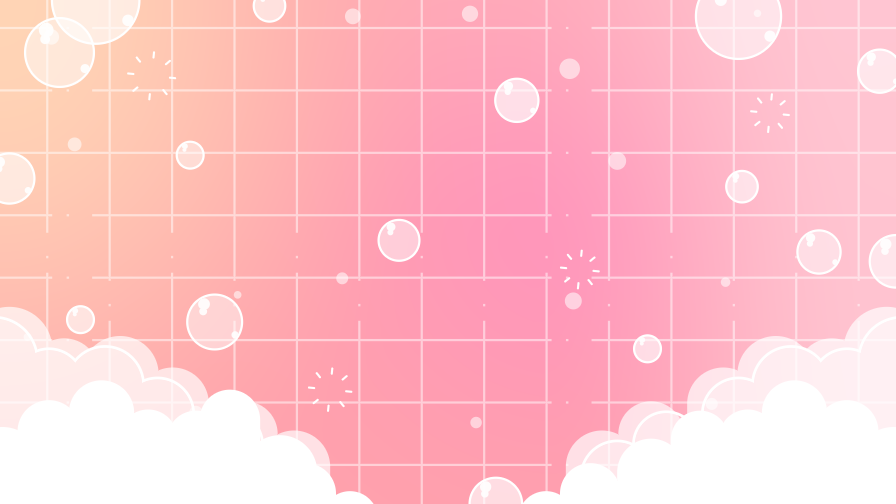
A WebGL 2 fragment shader for this background:

```glsl
#version 300 es
precision highp float;

#define HEIGHT 432.0
#define GRID 53.5
#define GRID_ORIGIN vec2(40.5, 33.5)
#define GRID_ALPHA 0.5
#define LINE_WIDTH 1.9
#define DOT_CELL 112.0
#define PEACH vec3(1.0, 0.83, 0.71)
#define CORAL vec3(1.0, 0.635, 0.67)
#define HOT_PINK vec3(1.0, 0.59, 0.73)
#define BLUSH vec3(1.0, 0.80, 0.85)

uniform vec2 u_resolution;
out vec4 outColor;

const vec3 WHITE = vec3(1.0);

// Circles are stored as centre and radius
const vec3 BUBBLES[16] = vec3[16](
  vec3(82, 432, 38), vec3(51, 387, 30), vec3(231, 427, 14), vec3(443, 346, 19),
  vec3(163, 299, 12), vec3(8, 279, 22), vec3(342, 226, 18), vec3(425, 0, 23),
  vec3(184, 156, 24), vec3(69, 158, 12), vec3(633, 418, 37), vec3(754, 371, 19),
  vec3(636, 272, 14), vec3(702, 216, 19), vec3(768, 208, 23), vec3(555, 133, 12));
const vec3 BURSTS[4] = vec3[4](
  vec3(130, 367, 18), vec3(660, 335, 14), vec3(497, 201, 14), vec3(283, 98, 16));
const vec3 BACK_PUFFS[6] = vec3[6](
  vec3(8, 132, 37), vec3(55, 112, 30), vec3(103, 111, 33),
  vec3(148, 86, 31), vec3(210, 60, 28), vec3(252, 32, 31));
// The last two puffs appear on the left side only
const vec3 FRONT_PUFFS[10] = vec3[10](
  vec3(2, 32, 34), vec3(42, 62, 27), vec3(87, 78, 28), vec3(127, 56, 25),
  vec3(168, 55, 25), vec3(210, 27, 29), vec3(262, 9, 26), vec3(300, -13, 24),
  vec3(197, 72, 26), vec3(240, 27, 32));

float hash(vec2 p) {
  vec3 q = fract(p.xyx * 0.1031);
  q += dot(q, q.yzx + 33.33);
  return fract((q.x + q.y) * q.z);
}

// Coverage of a signed distance, softened over one pixel
float cover(float d) {
  return clamp(0.5 - d * u_resolution.y / HEIGHT, 0.0, 1.0);
}

float stroke(float d, float width) {
  return cover(abs(d) - 0.5 * width);
}

vec3 backdrop(vec2 p) {
  vec2 s = p / HEIGHT;
  vec3 color = mix(CORAL, HOT_PINK, exp(-5.0 * dot(s - vec2(1.12, 0.55), s - vec2(1.12, 0.55))));
  color = mix(color, BLUSH, 0.8 * smoothstep(1.1, 1.8, s.x + 0.12 * s.y));
  color = mix(color, BLUSH, 0.25 * smoothstep(0.5, 1.1, s.y) * smoothstep(0.5, 1.0, s.x));
  return mix(color, PEACH, smoothstep(1.1, 0.05, length((s - vec2(0.0, 1.0)) * vec2(1.15, 0.9))));
}

// Break in a grid line with one speck left inside
float gap(float f) {
  return smoothstep(0.33, 0.31, abs(f - 0.4)) * smoothstep(0.01, 0.03, abs(f - 0.33));
}

float gridLines(vec2 p) {
  vec2 g = (p - GRID_ORIGIN) / GRID;
  vec2 cell = floor(g), line = round(g);
  vec2 d = (g - line) * GRID;
  float middleRows = step(abs(cell.y - 2.5), 0.6) * mod(line.x + cell.y, 2.0);
  float brokenColumn = step(mod(cell.x, 8.0), 0.5) * step(0.35, hash(vec2(cell.x, line.y)));
  float vertical = stroke(d.x, LINE_WIDTH) * (1.0 - middleRows * gap(fract(g.y) - 0.23 * (3.0 - cell.y)));
  float horizontal = stroke(d.y, LINE_WIDTH) * (1.0 - brokenColumn * gap(fract(g.x)));
  return max(vertical, horizontal);
}

// Small plain dots, one per jittered cell
float dots(vec2 p) {
  vec2 id = floor(p / DOT_CELL);
  vec2 jitter = 0.15 + 0.7 * vec2(hash(id + 7.0), hash(id + 31.0));
  float radius = mix(3.0, 9.0, pow(hash(id + 53.0), 2.0));
  return cover(length(p - (id + jitter) * DOT_CELL) - radius) * step(0.35, hash(id + 71.0));
}

vec3 addBubble(vec3 color, vec2 p, vec3 b) {
  vec2 q = (p - b.xy) / b.z;
  float d = length(p - b.xy) - b.z;
  float shine = min(length(q - vec2(-0.38, 0.64)) - 0.21, length(q - vec2(-0.41, 0.38)) - 0.14);
  if (b.z > 18.5) shine = min(shine, length(q - vec2(0.73, -0.46)) - 0.13);
  color = mix(color, WHITE, cover(d) * mix(0.45, 0.68, hash(b.xy)));
  return mix(color, WHITE, max(stroke(d + 0.5, LINE_WIDTH), 0.9 * cover(shine * b.z)));
}

// Eight short rays folded into one sector
float burst(vec2 p, vec3 b) {
  const float SECTOR = 0.785398;
  vec2 q = p - b.xy;
  float a = mod(atan(q.y, q.x) + 0.1 + 0.5 * SECTOR, SECTOR) - 0.5 * SECTOR;
  vec2 ray = length(q) * vec2(cos(a), sin(a)) - vec2(b.z, 0.0);
  ray.x -= clamp(ray.x, -2.2, 2.2);
  return cover(length(ray) - 0.9);
}

// Rounded top over a solid column
float puff(vec2 p, vec3 c) {
  return length(vec2(p.x - c.x, max(p.y - c.y, 0.0))) - c.z;
}

void main() {
  vec2 p = gl_FragCoord.xy / u_resolution.y * HEIGHT;
  float width = u_resolution.x / u_resolution.y * HEIGHT;
  vec3 color = mix(backdrop(p), WHITE, GRID_ALPHA * gridLines(p));
  color = mix(color, WHITE, 0.55 * dots(p));
  for (int i = 0; i < 16; i++) color = addBubble(color, p, BUBBLES[i]);
  for (int i = 0; i < 4; i++) color = mix(color, WHITE, burst(p, BURSTS[i]));

  // Cloud banks mirrored about the centre
  vec2 m = vec2(min(p.x, width - p.x), p.y);
  float back = HEIGHT, inner = HEIGHT, front = HEIGHT;
  for (int i = 0; i < 6; i++) {
    back = min(back, puff(m, BACK_PUFFS[i]));
    inner = min(inner, puff(m + vec2(13.0, 9.0), BACK_PUFFS[i]));
  }
  int count = p.x < 0.5 * width ? 10 : 8;
  for (int i = 0; i < count; i++) front = min(front, puff(m, FRONT_PUFFS[i]));
  color = mix(color, WHITE, 0.68 * cover(back));
  color = mix(color, WHITE, max(0.2 * cover(inner), stroke(inner, 2.4)));
  outColor = vec4(mix(color, WHITE, cover(front)), 1.0);
}
```
